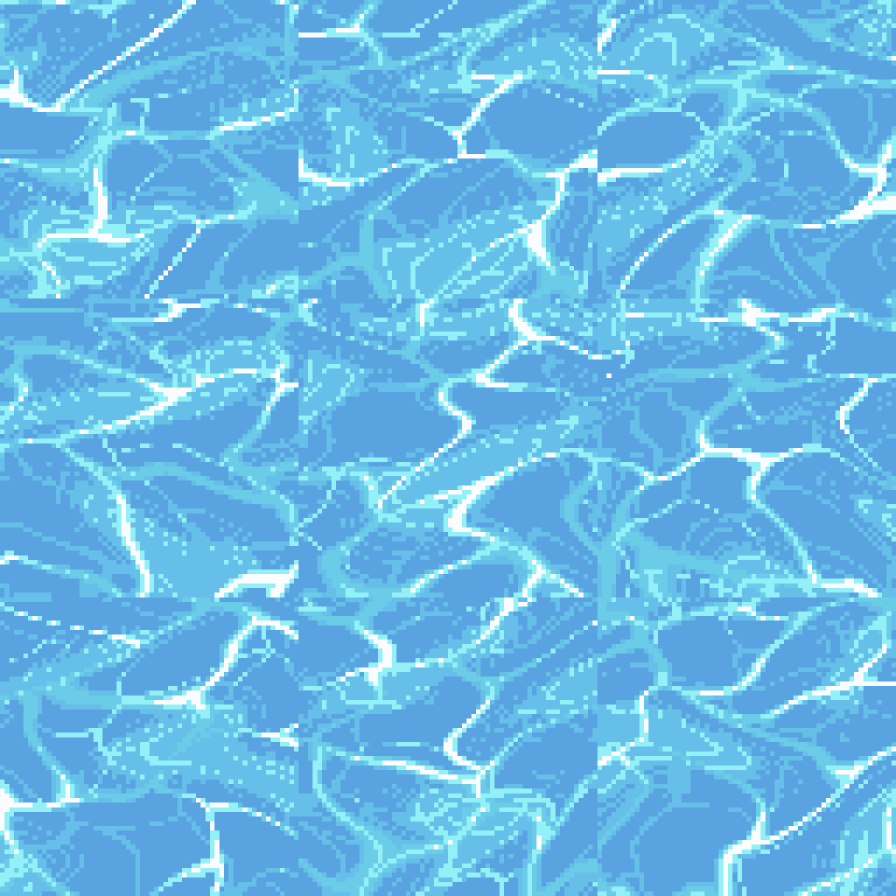
Reproduce this texture procedurally as a three.js fragment shader.

```glsl
// Pixel-art pool water: a 3 x 3 sheet of square tiles, each with its own caustics.
// Warped cellular noise gives the bright net, layered sines give patches and folds,
// and the light is cut into a few flat colours on a coarse grid of blocks.

#define TILES 3.0          // tiles across and down
#define BLOCKS 64.0        // blocks across one tile
#define CELLS 2.1          // caustic cells across one tile
#define SQUASH 1.3         // extra flattening toward the top of a tile
#define WARP 0.23          // bend of the caustic lines
#define WHITE_WIDTH 0.13   // width of the brightest cores
#define CYAN_WIDTH 0.15    // width of the bright lines
#define GLOW_WIDTH 0.11    // width of the pale border of the lines
#define FINE_WIDTH 0.05    // width of the faint second net
#define PATCH_LEVEL 0.77   // threshold of the pale patches
#define FOLDS 11.0         // density of the thin contour lines

varying vec2 vUv;

const vec3 WATER = vec3(0.35, 0.64, 0.88);
const vec3 MID   = vec3(0.40, 0.75, 0.91);
const vec3 LIGHT = vec3(0.42, 0.80, 0.91);
const vec3 CYAN  = vec3(0.58, 0.94, 0.97);
const vec3 WHITE = vec3(0.98, 0.99, 1.00);

vec2 hash2(vec2 p) {
  vec3 h = fract(p.xyx * vec3(0.1031, 0.1030, 0.0973));
  h += dot(h, h.yzx + 33.33);
  return fract((h.xx + h.yz) * h.zy);
}

// Gap between the two nearest cell centres: zero on the cell borders
float cellBorder(vec2 p) {
  vec2 cell = floor(p);
  float nearest = 9.0, second = 9.0;
  for (int y = -1; y <= 1; y++) {
    for (int x = -1; x <= 1; x++) {
      vec2 id = cell + vec2(float(x), float(y));
      float d = length(id + 0.1 + 0.8 * hash2(id) - p);
      second = min(second, max(nearest, d));
      nearest = min(nearest, d);
    }
  }
  return second - nearest;
}

// Smooth field from 0 to 1 made of nested sines
float waves(vec2 p) {
  float a = sin(2.1 * p.x + 1.3 * sin(1.9 * p.y));
  float b = sin(2.9 * p.y - 1.1 * p.x + 1.2 * sin(1.6 * p.x));
  return 0.5 + 0.25 * (a + b);
}

vec2 warp(vec2 p) {
  float amp = WARP, freq = 2.3;
  for (int i = 0; i < 3; i++) {
    p += amp * sin(freq * p.yx + vec2(1.7, 4.1) * float(i));
    amp *= 0.5;
    freq *= 1.9;
  }
  return p;
}

vec3 poolColor(vec2 uv) {
  // Snap to blocks, then find the tile and the place in it
  vec2 grid = (floor(uv * TILES * BLOCKS) + 0.5) / BLOCKS;
  vec2 tile = floor(grid);
  vec2 p = fract(grid);

  // Flattened, slanted water plane with a separate seed per tile
  vec2 seed = hash2(tile + 7.0);
  vec2 q = vec2(CELLS * p.x, CELLS * p.y + SQUASH * p.y * p.y);
  q.y -= mix(0.05, 0.45, seed.x) * q.x;
  vec2 w = warp(q + 40.0 * seed + 11.0 * tile);

  float net = cellBorder(w);
  float fine = cellBorder(1.3 * w.yx + 17.0);
  float power = waves(1.3 * w + 5.0);
  float spread = waves(0.9 * w.yx + 12.0);
  float field = waves(1.2 * w + 0.3 * sin(3.1 * w.yx));

  // Pale patches ringed by thin folds
  float fold = step(fract(field * FOLDS), 0.2) * step(0.5, field);
  float inPatch = step(PATCH_LEVEL, field);
  float glow = GLOW_WIDTH * (0.35 + 1.3 * spread);

  vec3 color = WATER;
  color = mix(color, MID, max(max(fold, inPatch), step(fine, FINE_WIDTH)));
  color = mix(color, MID, step(net, glow));
  color = mix(color, LIGHT, step(net, 0.65 * glow));

  // Bright lines swell and fade along the net
  float bright = step(net, 0.04 + CYAN_WIDTH * (power - 0.5));
  bright = max(bright, step(fine, 0.10 * (spread - 0.5)));
  bright = max(bright, fold * inPatch);
  color = mix(color, CYAN, bright);
  return mix(color, WHITE, step(net, WHITE_WIDTH * (power - 0.48)));
}

void main() {
  // Four samples per pixel smooth the block edges
  vec2 pixel = vec2(dFdx(vUv.x), dFdy(vUv.y));
  vec3 sum = vec3(0.0);
  for (int i = 0; i < 4; i++) {
    vec2 corner = vec2(mod(float(i), 2.0), floor(float(i) * 0.5)) - 0.5;
    sum += poolColor(vUv + 0.5 * corner * pixel);
  }
  gl_FragColor = vec4(0.25 * sum, 1.0);
}
```
